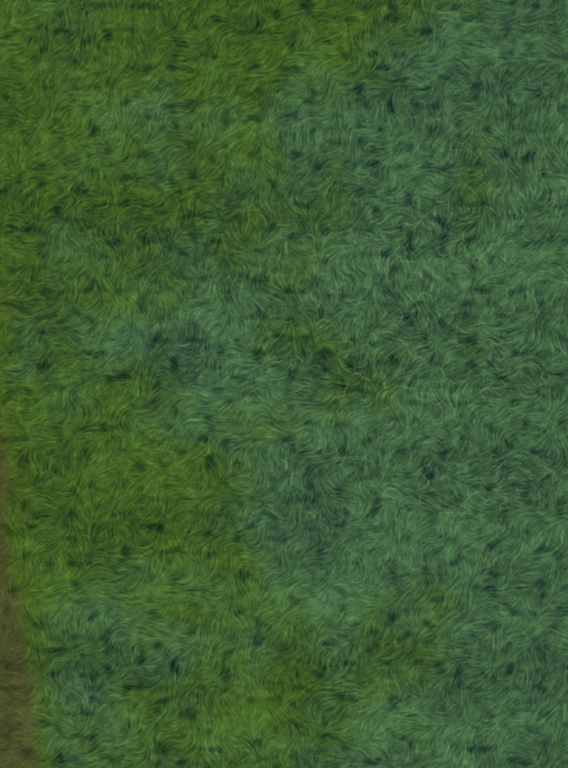
Write a Shadertoy shader that draws this texture.

```glsl
// Draws a meadow seen from above: ruffled soft grass with a worn earth edge at the left.

float hash(vec2 p) {
    vec3 q = fract(p.xyx * 0.1031);
    q += dot(q, q.yzx + 33.33);
    return fract((q.x + q.y) * q.z);
}

vec2 gradientAt(vec2 cell) {
    float a = 6.2832 * hash(cell);
    return vec2(cos(a), sin(a));
}

// Gradient noise, about -0.7 to 0.7
float noise(vec2 p) {
    vec2 i = floor(p), f = p - i;
    vec2 u = f * f * f * (f * (f * 6.0 - 15.0) + 10.0);
    vec2 e = vec2(1.0, 0.0);
    float low = mix(dot(gradientAt(i), f), dot(gradientAt(i + e), f - e), u.x);
    float high = mix(dot(gradientAt(i + e.yx), f - e.yx),
                     dot(gradientAt(i + 1.0), f - 1.0), u.x);
    return mix(low, high, u.y);
}

// Direction in which the grass lies
float lieAngle(vec2 p) {
    return 0.9 + 2.6 * noise(p * 24.0 + 7.0) + 1.8 * noise(p * 7.0 + 31.0);
}

// Noise smeared along a gently bent path, giving soft fibres
float fibres(vec2 p, float angle) {
    float bend = 0.9 * noise(p * 40.0 + 90.0);
    float sum = 0.0;
    for (int i = -4; i <= 4; i++) {
        float t = float(i);
        float a = angle + bend * t * 0.25;
        sum += noise((p + vec2(cos(a), sin(a)) * t * 0.0018) * 270.0 + 40.0);
    }
    return sum / 9.0;
}

// Scattered curved blades: x is light and dark, y is dry straw
vec2 blades(vec2 p, float angle, float size, float seed) {
    vec2 home = floor(p / size);
    vec2 sum = vec2(0.0);
    for (int j = -1; j <= 1; j++)
    for (int i = -1; i <= 1; i++) {
        vec2 id = home + vec2(i, j);
        vec2 key = id + seed;
        vec2 root = (id + vec2(hash(key + 11.3), hash(key + 27.7))) * size;
        float a = angle + 2.6 * (hash(key + 41.1) - 0.5);
        vec2 d = p - root;
        vec2 q = vec2(dot(d, vec2(cos(a), sin(a))), dot(d, vec2(-sin(a), cos(a))));
        q.y += (hash(key + 53.9) - 0.5) * 0.9 * q.x * q.x / size;
        float cover = (1.0 - smoothstep(0.0002, 0.0020, abs(q.y)))
                    * (1.0 - smoothstep(0.3, 0.9, abs(q.x) / size));
        float kind = hash(key + 67.5);
        sum += cover * vec2(kind - 0.45, step(0.93, kind));
    }
    return sum;
}

void mainImage(out vec4 fragColor, in vec2 fragCoord) {
    vec2 p = fragCoord / iResolution.y;
    float across = fragCoord.x / iResolution.x;
    float angle = lieAngle(p);

    // Horizontal bands of soft grass, and a crisper patch at the right
    float band = noise(vec2(p.x * 1.3, p.y * 13.0) + 3.0);
    float crisp = 1.0 - smoothstep(0.1, 0.42, length((p - vec2(0.6, 0.57)) * vec2(1.0, 1.3)));
    float sharpness = clamp(0.55 - 0.7 * band + 0.5 * crisp, 0.25, 1.1);

    // Light and shade from clumps, fibres and single blades
    vec2 strands = blades(p, angle, 0.011, 5.0) + blades(p, angle + 0.7, 0.015, 173.0);
    float clump = noise(p * vec2(42.0, 50.0) + 17.0);
    float tuft = noise(p * vec2(95.0, 110.0) + 61.0);
    float broad = noise(p * 11.0 + 83.0);
    float gaps = smoothstep(0.12, 0.5, noise(p * vec2(46.0, 62.0) + 120.0));
    float tone = 0.18 * broad + 0.22 * clump + 0.22 * tuft + 0.16 * band
               + 0.85 * fibres(p, angle) + 0.34 * sharpness * strands.x - 0.25 * gaps;

    // Olive grass at the left and top, cooler green at the right
    float cool = smoothstep(0.0, 0.75, across + 0.75 * noise(p * 4.5 + 9.0)
               + 0.35 * noise(p * 17.0 + 50.0) - 0.22 * smoothstep(0.75, 1.0, p.y));
    vec3 grass = mix(vec3(0.245, 0.36, 0.135), vec3(0.25, 0.38, 0.245), cool);
    vec3 color = grass * max(1.0 + tone, 0.45);
    color += vec3(-0.012, 0.0, 0.025) * smoothstep(0.05, -0.3, tone);

    // Dry straw within the crisp patch
    float straw = clamp(strands.y, 0.0, 1.0) * (0.08 + 0.35 * crisp);
    color = mix(color, vec3(0.43, 0.45, 0.34), straw);

    // Yellowed margin, then bare earth widening towards the bottom
    float ragged = 0.02 * noise(p * 14.0) + 0.012 * noise(p * 60.0);
    float edge = 0.055 - 0.13 * p.y + ragged;
    float margin = 1.0 - smoothstep(-0.01, 0.045, p.x - max(edge, -0.01 + ragged));
    margin *= 1.0 - smoothstep(0.5, 0.8, p.y);
    float earth = 1.0 - smoothstep(-0.018, 0.012, p.x - edge);
    color = mix(color, vec3(0.28, 0.36, 0.12) * (1.0 + 0.7 * tone), 0.75 * margin);
    color = mix(color, vec3(0.29, 0.29, 0.17) * (1.0 + 0.6 * tone), 0.8 * earth);

    fragColor = vec4(color, 1.0);
}
```
